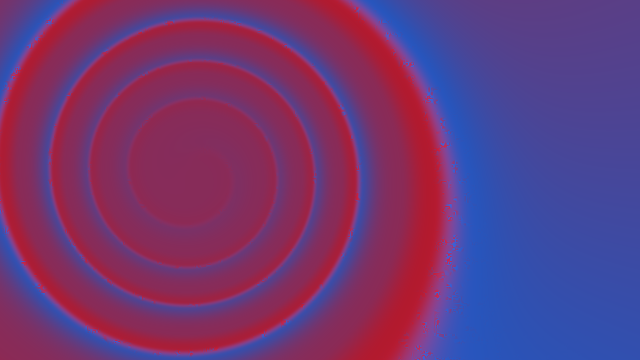
A WebGL 2 fragment shader for this background:

```glsl
#version 300 es
precision highp float;
// A one-armed spiral of red crests with blue trailing edges on a violet field.
// Angle plus a saturating radial term gives a phase; a soft sawtooth of that
// phase picks a red-to-blue blend, and noise speckles the pink rims.

#define CENTER vec2(0.535, 0.5185)
#define TURNS 4.5
#define SPREAD 0.4
#define FAR_PHASE 3.3
#define CORE_TONE 0.31
#define BLUE_AT 0.19
#define SPECK_SCALE 130.0
#define SPECK_AMOUNT 0.55
#define RED vec3(0.70, 0.10, 0.18)
#define BLUE vec3(0.15, 0.33, 0.73)
#define RIM_GLOW vec3(0.10, 0.05, 0.12)

uniform vec2 u_resolution;
out vec4 fragColor;

const float TAU = 6.2831853;

float hash(vec2 p) {
    vec3 q = fract(vec3(p.xyx) * 0.1031);
    q += dot(q, q.yzx + 33.33);
    return fract((q.x + q.y) * q.z);
}

float valueNoise(vec2 p) {
    vec2 cell = floor(p), f = fract(p);
    f = f * f * (3.0 - 2.0 * f);
    float low = mix(hash(cell), hash(cell + vec2(1, 0)), f.x);
    float high = mix(hash(cell + vec2(0, 1)), hash(cell + vec2(1, 1)), f.x);
    return mix(low, high, f.y);
}

// Phase counts crests outward; its whole numbers lie on the red arm.
float spiralPhase(vec2 p, float radius) {
    float angle = atan(p.y, p.x + 1e-6) / TAU;
    float falloff = radius / SPREAD;
    return FAR_PHASE - TURNS * exp(-falloff * falloff) + angle;
}

// Quick rise from red to blue, then a long fade through maroon back to red.
float crestProfile(float u) {
    float rise = smoothstep(0.03, BLUE_AT, u);
    float decay = exp(-pow(max(u - BLUE_AT, 0.0) / 0.22, 1.4));
    float plateau = 0.27 * (1.0 - smoothstep(0.74, 1.0, u));
    return rise * (plateau + 0.73 * decay);
}

// Thin contour loops, kept only in scattered patches.
float speckles(vec2 p) {
    float loops = sin(TAU * 2.0 * valueNoise(p * SPECK_SCALE));
    float patches = smoothstep(0.5, 0.85, valueNoise(p * SPECK_SCALE * 0.45 + 17.0));
    return loops * patches;
}

void main() {
    vec2 uv = gl_FragCoord.xy / u_resolution.y;
    vec2 p = uv - CENTER;
    float radius = length(p);

    // Contrast grows outward from the calm core.
    float u = fract(spiralPhase(p, radius));
    float contrast = smoothstep(0.0, 0.7, radius);
    float tone = mix(CORE_TONE, crestProfile(u), contrast);

    // Speckled rim just outside each crest.
    float offset = (u - 0.11) / 0.05;
    float rim = exp(-offset * offset) * contrast;
    tone += SPECK_AMOUNT * rim * speckles(uv);

    vec3 color = mix(RED, BLUE, clamp(tone, 0.0, 1.0)) + RIM_GLOW * rim;
    fragColor = vec4(color, 1.0);
}
```
